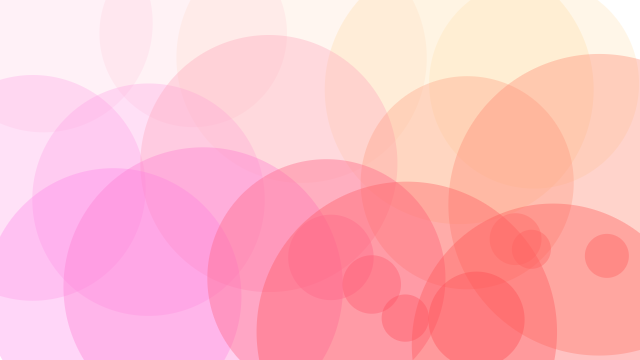
Reproduce this background procedurally as a Shadertoy shader.

```glsl
// Overlapping translucent discs on white, from soft cream and blush at the top
// to magenta (left) and coral red (right) below. Discs sit on a jittered grid,
// each tinted by the place of its centre; small rose discs are laid on top.

#define COLUMNS 5
#define ROWS 3
#define SMALL_DISCS 7
#define JITTER 0.8
#define SEED 3.0
#define MAGENTA vec3(1.00, 0.49, 0.91)
#define CORAL   vec3(1.00, 0.32, 0.32)
#define BLUSH   vec3(1.00, 0.78, 0.88)
#define CREAM   vec3(1.00, 0.91, 0.66)

float hash(float n) {
    return fract(sin(n * 12.9898 + SEED) * 43758.5453);
}

vec2 hash2(float n) {
    return vec2(hash(n), hash(n + 57.3));
}

// Tint for a disc centred at uv (0..1 across and up the canvas)
vec3 tintAt(vec2 uv) {
    float across = smoothstep(0.18, 0.72, uv.x);
    float up = smoothstep(0.12, 0.9, uv.y);
    return mix(mix(MAGENTA, CORAL, across), mix(BLUSH, CREAM, across), up);
}

// Antialiased disc coverage; lengths are in canvas heights
float disc(vec2 p, vec2 centre, float radius) {
    return clamp(0.5 + (radius - length(p - centre)) * iResolution.y, 0.0, 1.0);
}

void mainImage(out vec4 fragColor, in vec2 fragCoord) {
    vec2 p = fragCoord / iResolution.y;
    vec2 canvas = vec2(iResolution.x / iResolution.y, 1.0);
    vec3 color = vec3(1.0);

    // Large discs, top row first so the deeper lower tints stay in front
    for (int row = ROWS - 1; row >= 0; row--) {
        for (int col = 0; col < COLUMNS; col++) {
            float id = float(row * COLUMNS + col) + 1.0;
            vec2 cell = vec2(col, row) + 0.5 + JITTER * (hash2(id) - 0.5);
            vec2 uv = cell / vec2(COLUMNS, ROWS);
            float low = 1.0 - uv.y;
            float radius = mix(0.25, 0.40, hash(id + 21.7)) + 0.13 * low * low;
            float alpha = mix(0.26, 0.40, low) * mix(0.8, 1.15, hash(id + 83.1));
            color = mix(color, tintAt(uv), alpha * disc(p, uv * canvas, radius));
        }
    }

    // Small accents, gathered in the lower middle and right
    for (int i = 0; i < SMALL_DISCS; i++) {
        float id = float(i) + 130.0;
        float slot = (float(i) + hash(id)) / float(SMALL_DISCS);
        vec2 uv = vec2(mix(0.45, 0.97, slot), mix(0.06, 0.42, hash(id + 11.9)));
        float radius = mix(0.05, 0.15, hash(id + 37.7));
        vec3 rose = tintAt(uv) * vec3(1.0, 0.92, 1.0);
        color = mix(color, rose, 0.38 * disc(p, uv * canvas, radius));
    }

    fragColor = vec4(color, 1.0);
}
```
